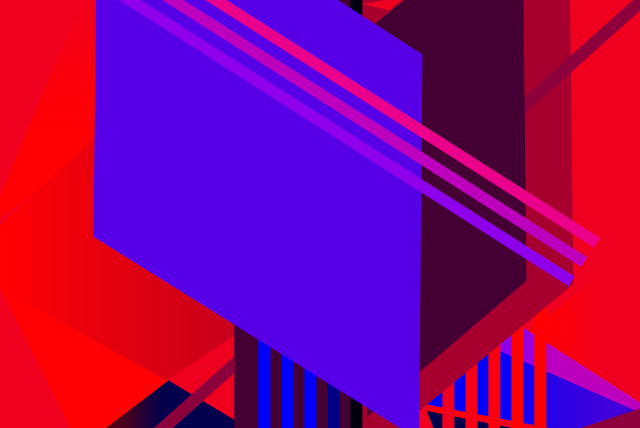
Give the GLSL for this background, as a Shadertoy shader.

```glsl
const vec3 RED     = vec3(0.94, 0.00, 0.12);
const vec3 BRIGHT  = vec3(1.00, 0.00, 0.01);
const vec3 BRICK   = vec3(0.78, 0.00, 0.11);
const vec3 CRIMSON = vec3(0.66, 0.00, 0.18);
const vec3 MAUVE   = vec3(0.55, 0.00, 0.23);
const vec3 PLUM    = vec3(0.27, 0.00, 0.20);
const vec3 NAVY    = vec3(0.00, 0.00, 0.30);
const vec3 INK     = vec3(0.00, 0.00, 0.06);
const vec3 BLUE    = vec3(0.00, 0.00, 1.00);
const vec3 INDIGO  = vec3(0.34, 0.00, 0.91);
const vec3 VIOLET  = vec3(0.56, 0.00, 0.92);
const vec3 MAGENTA = vec3(0.74, 0.00, 0.74);
const vec3 PINK    = vec3(0.92, 0.00, 0.55);

const float BAR_START  = 0.6197;  // centre of the first vertical bar
const float BAR_PERIOD = 0.0539;
const float BAR_HALF   = 0.0141;
const float BAND_HALF  = 0.0147;  // long diagonal behind the panels
const float BEAM_HALF  = 0.0133;
const vec2  BEAM_END   = vec2(1.3994, 0.4326);
const vec2  BEAM_STEP  = vec2(-0.030, -0.045);
const vec2  BEAM_DIR   = vec2(0.844, -0.536);

// Signed distance to a line, positive on the left of a to b
float side(vec2 p, vec2 a, vec2 b) {
    vec2 d = normalize(b - a);
    return dot(p - a, vec2(-d.y, d.x));
}

// Convex shapes, counterclockwise, positive inside
float triangle(vec2 p, vec2 a, vec2 b, vec2 c) {
    return min(side(p, a, b), min(side(p, b, c), side(p, c, a)));
}

float quad(vec2 p, vec2 a, vec2 b, vec2 c, vec2 d) {
    return min(min(side(p, a, b), side(p, b, c)), min(side(p, c, d), side(p, d, a)));
}

void paint(inout vec3 color, vec3 tint, float dist) {
    color = mix(color, tint, clamp(0.5 + dist * iResolution.y, 0.0, 1.0));
}

// Red facets and the dark peak on the left
void paintLeftFacets(inout vec3 color, vec2 p) {
    vec3 upper = mix(BRIGHT, RED, smoothstep(0.65, 1.1, p.y));
    paint(color, upper, quad(p, vec2(-0.03, 0.47), vec2(0.3, 0.7), vec2(0.3, 1.05), vec2(0.2, 1.02)));
    vec3 middle = mix(BRIGHT, BRICK, clamp(p.x / 0.55, 0.0, 1.0));
    paint(color, middle, quad(p, vec2(-0.1, 0.381), vec2(0.391, 0.111), vec2(0.6, 0.25), vec2(0.56, 0.993)));
    paint(color, BRIGHT, quad(p, vec2(0.0, 0.326), vec2(0.17, -0.01), vec2(0.55, -0.01), vec2(0.391, 0.111)));
    vec3 peak = mix(CRIMSON * 0.5, NAVY, smoothstep(0.26, 0.40, p.x));
    paint(color, peak, triangle(p, vec2(0.235, -0.01), vec2(0.598, -0.01), vec2(0.395, 0.111)));
}

// Glow, magenta and blue facets at the lower right
void paintRightFacets(inout vec3 color, vec2 p) {
    vec3 glow = mix(BRIGHT, RED, smoothstep(1.25, 1.45, p.x));
    paint(color, glow, triangle(p, vec2(1.0, 0.03), vec2(1.6, -0.01), vec2(1.5, 0.434)));
    vec3 sheen = mix(VIOLET, MAGENTA, smoothstep(1.2, 1.32, p.x));
    paint(color, sheen, quad(p, vec2(1.155, 0.187), vec2(1.51, 0.029), vec2(1.51, 0.053), vec2(1.221, 0.238)));
    paint(color, NAVY, triangle(p, vec2(1.0, 0.04), vec2(1.02, -0.01), vec2(1.25, -0.01)));
    vec3 deep = mix(BLUE, vec3(0.25, 0.0, 0.85), smoothstep(1.1, 1.45, p.x));
    paint(color, deep, quad(p, vec2(1.0, 0.055), vec2(1.34, -0.01), vec2(1.5, 0.036), vec2(1.155, 0.187)));
    paint(color, MAUVE, triangle(p, vec2(1.33, -0.01), vec2(1.52, -0.01), vec2(1.52, 0.052)));
}

// Repeated vertical bars: blue fading to ink, then red
void paintBars(inout vec3 color, vec2 p) {
    paint(color, PLUM, min(p.x - 0.549, 0.85 - p.x));
    float cell = (p.x - BAR_START) / BAR_PERIOD;
    float index = floor(cell + 0.5);
    float dist = BAR_HALF - abs(cell - index) * BAR_PERIOD;
    if (index >= 0.0 && index <= 4.0)
        paint(color, mix(BLUE, INK, smoothstep(2.0, 4.0, index)), dist);
    if (index >= 8.0 && index <= 12.0)
        paint(color, mix(RED, BRIGHT, (index - 8.0) / 3.0), min(dist, 0.4 - p.y));
}

// Large overlapping panels with the long band between them
void paintPanels(inout vec3 color, vec2 p) {
    paint(color, CRIMSON, quad(p, vec2(0.85, -0.069), vec2(1.344, 0.336), vec2(1.336, 1.01), vec2(0.85, 1.01)));
    paint(color, RED, triangle(p, vec2(0.85, 0.99), vec2(0.912, 0.976), vec2(0.955, 1.01)));
    float band = abs(side(p, vec2(0.549, 0.148), vec2(1.234, 0.758)));
    float bandGap = max(0.549 - p.x, p.x - 0.9);
    paint(color, MAUVE, min(BAND_HALF - band, bandGap));
    paint(color, PLUM, quad(p, vec2(0.7, 0.8), vec2(0.88, 0.043), vec2(1.234, 0.344), vec2(1.226, 1.01))
        * step(p.x, 0.0) + step(0.0, p.x) * min(
            quad(p, vec2(0.7, 0.2), vec2(0.88, 0.043), vec2(1.234, 0.344), vec2(1.226, 1.02)) + 2.0,
            min(min(side(p, vec2(0.88, 0.043), vec2(1.234, 0.344)), side(p, vec2(1.234, 0.344), vec2(1.227, 1.0))),
                min(side(p, vec2(0.947, 1.0), vec2(0.879, 0.945)), p.x - 0.86))));
    paint(color, INDIGO, quad(p, vec2(0.219, 0.447), vec2(0.982, -0.028), vec2(0.99, 0.873), vec2(0.229, 1.36)));
}

// Three parallel beams with square ends
void paintBeams(inout vec3 color, vec2 p) {
    for (int i = 0; i < 3; i++) {
        vec2 q = p - BEAM_END - float(i) * BEAM_STEP;
        float across = abs(dot(q, vec2(-BEAM_DIR.y, BEAM_DIR.x)));
        vec3 tint = i == 0 ? PINK : (i == 1 ? MAGENTA : VIOLET);
        paint(color, tint, min(BEAM_HALF - across, -dot(q, BEAM_DIR)));
    }
}

void mainImage(out vec4 fragColor, in vec2 fragCoord) {
    vec2 p = fragCoord / iResolution.xy * vec2(1.5, 1.0);
    vec3 color = RED;
    paintLeftFacets(color, p);
    paintRightFacets(color, p);
    paintBars(color, p);
    paintPanels(color, p);
    paintBeams(color, p);
    fragColor = vec4(color, 1.0);
}
```
